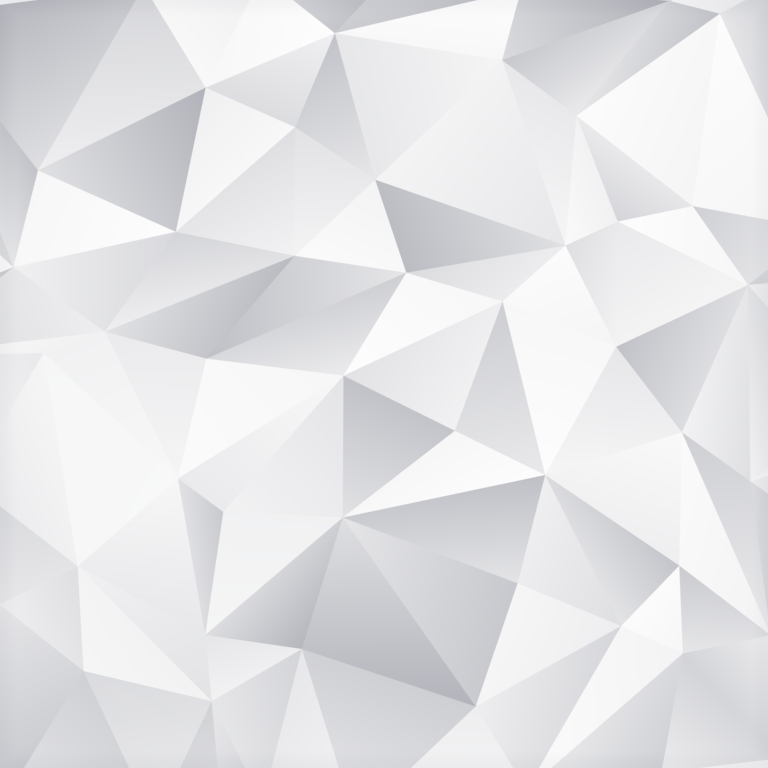
Reproduce this background procedurally as a Shadertoy shader.

```glsl
// Pale low-poly relief: a jittered, tilted grid of quads, each split into two
// triangles. Every triangle gets its own darkness and a linear gradient,
// and the facets are blended along their edges by signed distance.

#define CELLS 6.4          // grid cells per canvas height
#define TILT 0.45          // rotation of the grid, radians
#define JITTER 0.41        // vertex displacement, in cells (below 0.5)
#define SOFTNESS 0.0011    // half width of facet edges, canvas units
#define DARKEST 0.205      // darkness of the deepest facets
#define TONE_CURVE 1.6     // higher values favour pale facets
#define GRADIENT 0.42      // gradient strength relative to darkness
#define PAPER 0.992        // brightest tone
#define TINT vec3(1.0, 0.985, 0.89)  // darkness per channel, cool grey
#define SEED 17.0

float hash(vec2 p) {
    return fract(sin(dot(p + SEED, vec2(127.1, 311.7))) * 43758.5453);
}

float cross2(vec2 a, vec2 b) {
    return a.x * b.y - a.y * b.x;
}

float area(vec2 a, vec2 b, vec2 c) {
    return cross2(b - a, c - a);
}

vec2 meshVertex(vec2 id) {
    vec2 r = vec2(hash(id), hash(id + 41.3));
    return id + JITTER * (2.0 * r - 1.0);
}

// Signed distance to the line a-b, positive on its left
float edgeDistance(vec2 p, vec2 a, vec2 b) {
    return cross2(normalize(b - a), p - a);
}

// Darkness of one facet (x, premultiplied) and its coverage (y)
vec2 facet(vec2 p, vec2 a, vec2 b, vec2 c, vec2 id, float width) {
    float inside = min(edgeDistance(p, a, b),
                   min(edgeDistance(p, b, c), edgeDistance(p, c, a)));
    float cover = smoothstep(-width, width, inside);

    // Gradient along a random direction, scaled to span the triangle
    float angle = 6.2832 * hash(id + 7.7);
    vec2 dir = normalize(vec2(cos(angle), sin(angle)) + vec2(0.25, 0.5));
    vec2 mid = (a + b + c) / 3.0;
    float reach = max(abs(dot(a - mid, dir)),
                  max(abs(dot(b - mid, dir)), abs(dot(c - mid, dir))));
    float slope = clamp(dot(p - mid, dir) / max(reach, 0.001), -1.0, 1.0);

    float base = DARKEST * pow(hash(id + 3.1), TONE_CURVE);
    float dark = base * (1.0 + GRADIENT * slope) + 0.012 * (1.0 + slope);
    return vec2(dark, 1.0) * cover;
}

// Both facets of one grid cell
vec2 cellFacets(vec2 p, vec2 id, float width) {
    vec2 a = meshVertex(id);
    vec2 b = meshVertex(id + vec2(1.0, 0.0));
    vec2 c = meshVertex(id + vec2(1.0, 1.0));
    vec2 d = meshVertex(id + vec2(0.0, 1.0));

    // Random diagonal, steered away from slivers and folded triangles
    float smallAC = min(area(a, b, c), area(a, c, d));
    float smallBD = min(area(a, b, d), area(b, c, d));
    float choice = mix(0.25, 0.75, hash(id + 19.9));
    vec2 second = id + 57.1;
    if (smallAC * choice > smallBD * (1.0 - choice)) {
        return facet(p, a, b, c, id, width) + facet(p, a, c, d, second, width);
    }
    return facet(p, a, b, d, id, width) + facet(p, b, c, d, second, width);
}

void mainImage(out vec4 fragColor, in vec2 fragCoord) {
    vec2 uv = fragCoord / iResolution.y;
    vec2 frame = fragCoord / iResolution.xy;
    float width = CELLS * max(SOFTNESS, 0.75 / iResolution.y);

    // Tilted mesh space
    float s = sin(TILT), k = cos(TILT);
    vec2 p = mat2(k, s, -s, k) * uv * CELLS;
    vec2 home = floor(p);

    vec2 sum = vec2(0.0);
    for (int y = -1; y <= 1; y++) {
        for (int x = -1; x <= 1; x++) {
            sum += cellFacets(p, home + vec2(x, y), width);
        }
    }
    float dark = sum.x / max(sum.y, 0.0001);

    // Lower left shade and a thin soft border
    dark += 0.035 * smoothstep(0.75, 0.0, length(frame * vec2(0.9, 1.2)));
    vec2 rim = min(frame, 1.0 - frame);
    dark += 0.025 * smoothstep(0.025, 0.0, min(rim.x, rim.y));

    fragColor = vec4(PAPER - dark * TINT, 1.0);
}
```
